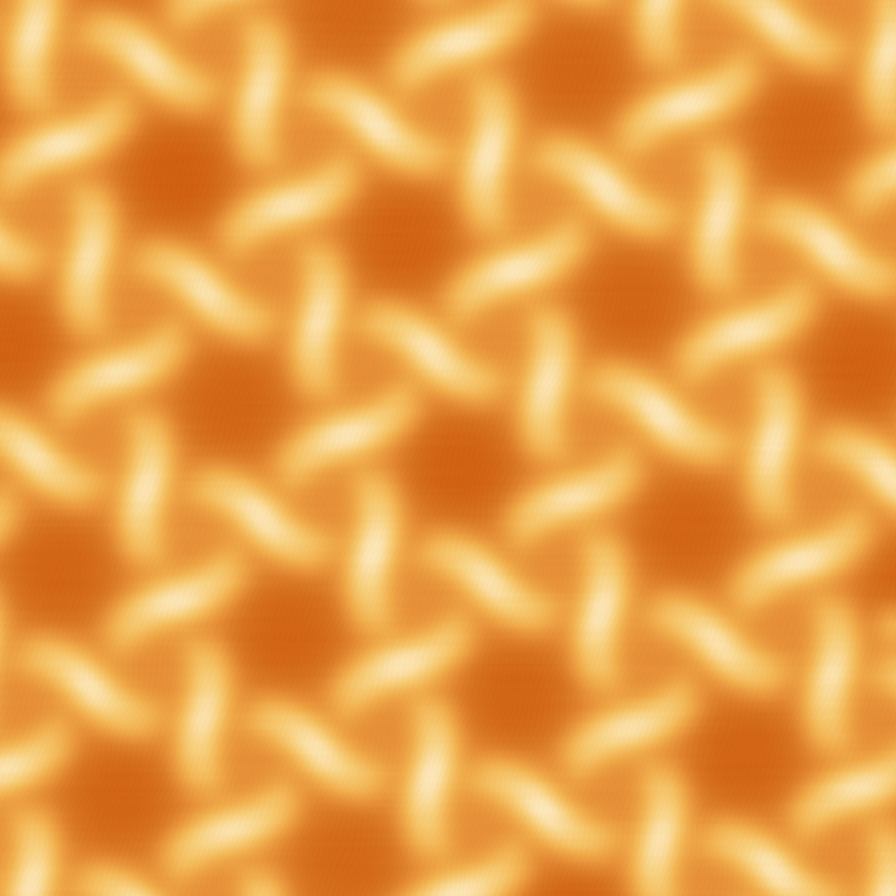
Give the GLSL for this pattern, as a WebGL 1 fragment shader.

```glsl
precision highp float;
// Scanned surface of a porous molecular layer: soft S-bent rods on a kagome
// lattice turn around dark round pores. Rods, pores and fine scan noise add up
// to one height field, which an amber colour ramp then shades.
uniform vec2 u_resolution;

const float TAU = 6.2831853;
const vec2 LATTICE_ORIGIN = vec2(0.514, 0.479);
const vec2 LATTICE_A = vec2(0.2543, -0.0693);
const vec2 LATTICE_B = vec2(0.0629, -0.2552);
const float ROD_TURN = 0.80;      // rod axis against its direction from the pore
const float BASE_HEIGHT = 0.557;

float hash(vec2 p) {
  vec3 q = fract(vec3(p.xyx) * 0.1031);
  q += dot(q, q.yzx + 33.33);
  return fract((q.x + q.y) * q.z);
}

float noise(vec2 p) {
  vec2 i = floor(p), f = fract(p);
  f = f * f * (3.0 - 2.0 * f);
  return mix(mix(hash(i), hash(i + vec2(1.0, 0.0)), f.x),
             mix(hash(i + vec2(0.0, 1.0)), hash(i + 1.0), f.x), f.y);
}

vec2 rotate(vec2 v, float angle) {
  float c = cos(angle), s = sin(angle);
  return vec2(c * v.x - s * v.y, s * v.x + c * v.y);
}

vec2 toLattice(vec2 p, vec2 a, vec2 b) {
  return vec2(p.x * b.y - p.y * b.x, a.x * p.y - a.y * p.x) / (a.x * b.y - a.y * b.x);
}

// Height of one rod: a long flat bar with a brighter oval core.
float rod(vec2 d, vec2 axis, float seed) {
  float along = dot(d, axis);
  float across = dot(d, vec2(-axis.y, axis.x));
  across += 0.0065 * sin(TAU * along / 0.17);
  float halfLength = mix(0.084, 0.091, seed);
  float bar = exp(-pow(abs(across) / 0.028, 2.4) - pow(abs(along) / halfLength, 6.0));
  vec2 q = vec2(along, across) / vec2(0.039, 0.031);
  return 0.23 * bar + mix(0.09, 0.112, seed) * exp(-dot(q, q));
}

float pore(vec2 d, float seed) {
  return mix(0.15, 0.175, seed) * exp(-pow(length(d) / 0.073, 3.0));
}

// Sum of all pores and rods near p.
float layerHeight(vec2 p) {
  mat2 lattice = mat2(LATTICE_A, LATTICE_B);
  vec2 nearest = floor(toLattice(p, LATTICE_A, LATTICE_B) + 0.5);
  float height = BASE_HEIGHT;
  for (int j = -1; j <= 1; j++) {
    for (int i = -1; i <= 1; i++) {
      vec2 cell = nearest + vec2(float(i), float(j));
      vec2 d = p - lattice * cell;
      height -= pore(d, hash(cell + 40.0));
      for (int k = 0; k < 3; k++) {
        vec2 site = k == 0 ? vec2(0.5, 0.0) : k == 1 ? vec2(0.0, 0.5) : vec2(0.5, -0.5);
        vec2 offset = lattice * site;
        vec2 id = cell + 17.0 * float(k + 1);
        vec2 jitter = 0.004 * (vec2(hash(id + 60.0), hash(id + 90.0)) - 0.5);
        height += rod(d - offset - jitter, rotate(normalize(offset), ROD_TURN), hash(id + 30.0));
      }
    }
  }
  return height;
}

// Fine ripples, scan rows and a slow drift in brightness.
float scanNoise(vec2 p) {
  float phase = dot(p, vec2(165.0, -55.0)) + 2.0 * noise(p * 22.0);
  float ripple = 0.005 * sin(TAU * phase);
  float rows = 0.014 * (noise(vec2(p.x * 14.0, p.y * 256.0)) - 0.5);
  float drift = 0.02 * (noise(p * 5.0 + 8.0) - 0.5);
  return ripple + rows + drift;
}

vec3 rampStep(vec3 below, vec3 above, float low, float high, float h) {
  return mix(below, above, clamp((h - low) / (high - low), 0.0, 1.0));
}

vec3 amberRamp(float h) {
  vec3 c = vec3(0.81, 0.36, 0.06);
  c = rampStep(c, vec3(0.84, 0.45, 0.13), 0.36, 0.45, h);
  c = rampStep(c, vec3(0.90, 0.56, 0.22), 0.45, 0.56, h);
  c = rampStep(c, vec3(0.94, 0.67, 0.29), 0.56, 0.67, h);
  c = rampStep(c, vec3(0.96, 0.76, 0.40), 0.67, 0.76, h);
  c = rampStep(c, vec3(0.97, 0.82, 0.51), 0.76, 0.82, h);
  c = rampStep(c, vec3(0.98, 0.86, 0.62), 0.82, 0.86, h);
  return rampStep(c, vec3(1.0, 1.0, 0.96), 0.86, 1.0, h);
}

void main() {
  vec2 p = gl_FragCoord.xy / min(u_resolution.x, u_resolution.y);
  float height = layerHeight(p - LATTICE_ORIGIN) + scanNoise(p);

  // One stray bright particle at the right edge.
  vec2 particle = (p - vec2(1.0, 0.302)) / 0.026;
  height += 0.25 * exp(-dot(particle, particle));

  gl_FragColor = vec4(amberRamp(height), 1.0);
}
```
